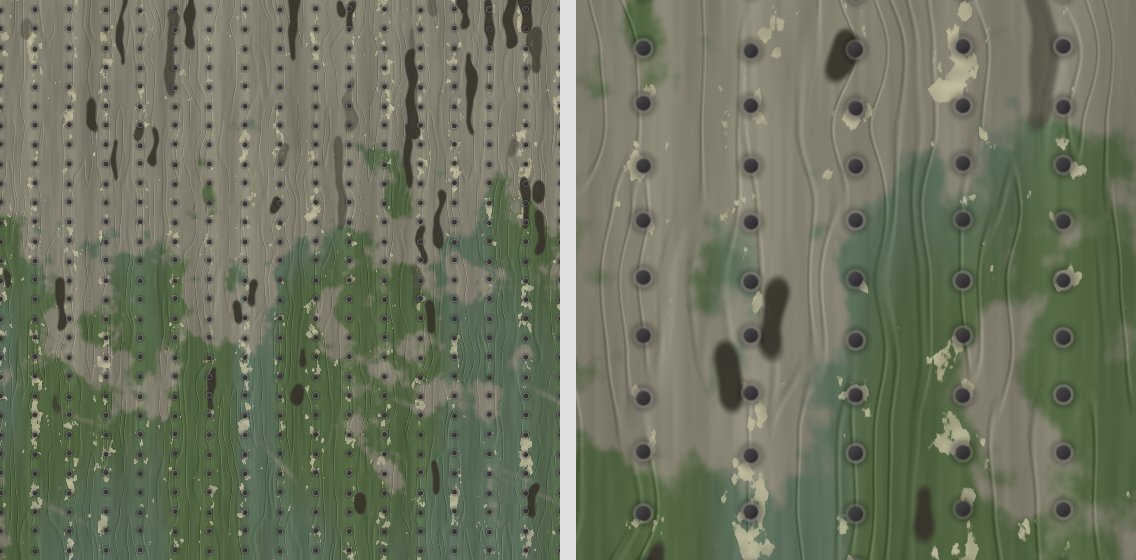
Left: the whole. Right: its middle third, enlarged.
Give the GLSL for this texture, as a three.js fragment shader.

```glsl
// Weathered corrugated sheet: rows of rivets, green growth, flaked paint and dark stains.
#define COLUMNS 16.0
#define ROWS 29.0
#define RIVET_RADIUS 0.0042
#define RIVET_JITTER 0.0035
#define GROWTH_LEVEL 0.46
#define FLAKE_AMOUNT 0.38
#define STAINS 46
#define SCRAPES 7
#define GRAIN 0.075

varying vec2 vUv;

const vec3 GREY = vec3(0.515, 0.500, 0.440);
const vec3 GREEN = vec3(0.300, 0.385, 0.245);
const vec3 BLUE_GREEN = vec3(0.335, 0.420, 0.345);
const vec3 CREAM = vec3(0.715, 0.695, 0.585);
const vec3 STAIN = vec3(0.215, 0.200, 0.165);
const vec3 STEEL = vec3(0.225, 0.215, 0.225);
const vec3 RIM = vec3(0.520, 0.500, 0.480);

float hash(vec2 p) {
  return fract(sin(dot(p, vec2(127.1, 311.7))) * 43758.55);
}

float noise(vec2 p) {
  vec2 i = floor(p), f = fract(p);
  f = f * f * (3.0 - 2.0 * f);
  return mix(mix(hash(i), hash(i + vec2(1.0, 0.0)), f.x),
             mix(hash(i + vec2(0.0, 1.0)), hash(i + 1.0), f.x), f.y);
}

float fbm(vec2 p) {
  float sum = 0.0, amp = 0.5;
  for (int i = 0; i < 5; i++) {
    sum += amp * noise(p);
    p = mat2(1.6, 1.2, -1.2, 1.6) * p + 17.3;
    amp *= 0.5;
  }
  return sum / 0.97;
}

// Thin wandering contour lines that run along the sheet
float grainLine(vec2 p) {
  float n = noise(vec2(p.x * 95.0 + 1.5 * noise(p * 22.0), p.y * 8.0));
  return 1.0 - smoothstep(0.0, 0.09, abs(n - 0.5));
}

// Vertical runs, pinched into chains and densest near the top
float stainMask(vec2 p) {
  float mask = 0.0;
  for (int i = 0; i < STAINS; i++) {
    float k = float(i) + 1.0;
    vec2 center = vec2(hash(vec2(k, 1.3)), 1.0 - 0.9 * pow(hash(vec2(k, 2.7)), 1.5));
    float halfLength = 0.005 + 0.075 * pow(hash(vec2(k, 3.1)), 3.0);
    float radius = mix(0.005, 0.0105, hash(vec2(k, 4.9)));
    radius *= 0.5 + 0.9 * noise(vec2(k * 7.0, p.y * 38.0));
    vec2 d = p - center;
    d.x += 0.012 * (noise(vec2(p.y * 28.0, k * 5.0)) - 0.5);
    d.y = 0.65 * max(abs(d.y) - halfLength, 0.0);
    float strength = mix(0.4, 1.0, smoothstep(0.1, 0.4, hash(vec2(k, 6.2))));
    mask = max(mask, strength * (1.0 - smoothstep(-0.0025, 0.002, length(d) - radius)));
  }
  return mask;
}

// Slanting rubbed marks across the lower part
float scrapeMask(vec2 p, float breakup) {
  float mask = 0.0;
  for (int i = 0; i < SCRAPES; i++) {
    float k = float(i) + 1.0;
    vec2 d = p - vec2(hash(vec2(k, 8.4)), mix(0.08, 0.32, hash(vec2(k, 9.6))));
    float angle = mix(-0.85, -0.3, hash(vec2(k, 10.8)));
    vec2 along = vec2(cos(angle), sin(angle));
    float t = dot(d, along), across = abs(d.x * along.y - d.y * along.x);
    float ends = 1.0 - smoothstep(0.015, 0.075, abs(t));
    mask = max(mask, ends * (1.0 - smoothstep(0.001, 0.008, across)));
  }
  return mask * smoothstep(0.3, 0.6, breakup);
}

void main() {
  vec2 p = vUv;
  float column = floor(p.x * COLUMNS + 0.5);
  float offCrest = abs(p.x * COLUMNS - column);
  float fine = fbm(p * vec2(95.0, 62.0));
  float ridge = cos(6.28318 * p.x * COLUMNS);

  // Grey sheet, with green creeping up from the foot
  vec3 color = GREY * (0.93 + 0.14 * fbm(p * vec2(38.0, 5.0)));
  float growth = fbm(p * vec2(17.0, 14.0) + 4.0) - 0.5
               + 0.30 * (noise(p * vec2(7.0, 4.0) + 9.0) - 0.5)
               + 0.95 * (GROWTH_LEVEL - p.y) + 0.12 * (fine - 0.5);
  float scrape = scrapeMask(p, fine);
  float green = smoothstep(-0.06, 0.08, growth) * (0.92 - 0.5 * scrape);
  float hue = smoothstep(0.35, 0.75, noise(p * vec2(11.0, 3.0) + 31.0));
  color = mix(color, mix(GREEN, BLUE_GREEN, hue), green);

  // Corrugation and grain
  color *= 1.0 + 0.04 * ridge + 0.10 * (noise(vec2(p.x * 44.0, p.y * 2.0)) - 0.5);
  color += GRAIN * (grainLine(p) - grainLine(p + vec2(0.0016, 0.0)));
  color += 0.045 * (noise(p * vec2(280.0, 24.0)) - 0.5);

  // Pale flakes along the crests, heavier on every other one
  float wear = mix(0.62, 1.0, mod(column, 2.0)) * mix(0.75, 1.1, hash(vec2(column, 12.0)));
  wear *= exp(-offCrest * offCrest * 20.0);
  wear *= smoothstep(0.28, 0.72, fbm(p * vec2(15.0, 11.0) + 53.0));
  float flake = smoothstep(0.0, 0.06, fine - 0.80 + FLAKE_AMOUNT * wear);
  color = mix(color, CREAM * (0.9 + 0.2 * noise(p * 130.0)), 0.88 * flake);

  color = mix(color, STAIN, 0.93 * stainMask(p));

  // Rivets: soft dirt halo, worn rim and dark head
  vec2 cell = vec2(column, floor(p.y * ROWS));
  vec2 center = (cell + vec2(0.0, 0.5)) / vec2(COLUMNS, ROWS);
  vec2 jitter = vec2(hash(vec2(column, 21.0)), hash(cell + 23.0)) - 0.5;
  vec2 d = p - center - RIVET_JITTER * jitter;
  float r = length(d);
  color *= 1.0 - 0.28 * (1.0 - smoothstep(RIVET_RADIUS, RIVET_RADIUS * 2.6, r));
  float rim = 1.0 - smoothstep(0.0004, 0.0015, abs(r - RIVET_RADIUS * 1.25));
  color = mix(color, RIM, rim * (0.35 + 0.3 * hash(cell + 41.0)));
  float head = 1.0 - smoothstep(RIVET_RADIUS - 0.0008, RIVET_RADIUS + 0.0008, r);
  color = mix(color, STEEL + 8.0 * (d.y - d.x), head);

  gl_FragColor = vec4(color, 1.0);
}
```
